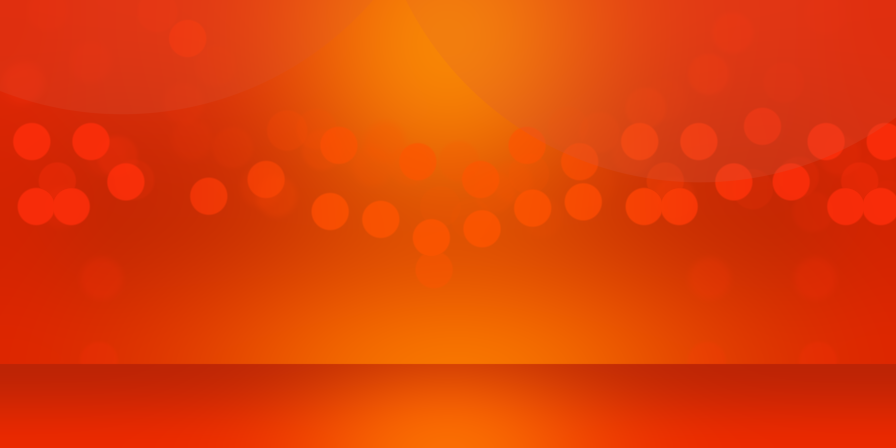
Write a Shadertoy shader that draws this background.

```glsl
float hash(float n) { return fract(sin(n * 91.7 + 3.1) * 4375.5); }

float glow(vec2 p, vec2 center, vec2 size) {
    vec2 d = (p - center) / size;
    return exp(-dot(d, d));
}

float disc(vec2 p, vec2 center, float radius, float blur) {
    float edge = blur + 0.75 / iResolution.y;
    return 1.0 - smoothstep(-edge, edge, length(p - center) - radius);
}

float bokeh(vec2 p, vec2 center) { return disc(p, center, 0.0415, 0.001); }

// Cluster of mirrored pairs and single lights
float cluster(vec2 p) {
    float upper = bokeh(vec2(abs(p.x - 0.137), p.y), vec2(0.066, 0.684));
    float lower = bokeh(vec2(abs(p.x - 0.12), p.y), vec2(0.039, 0.539));
    float bright = max(max(upper, lower), bokeh(p, vec2(0.281, 0.594)));
    float faint = 0.35 * bokeh(p, vec2(0.128, 0.596));
    faint += 0.2 * disc(p, vec2(0.227, 0.378), 0.046, 0.012);
    faint += 0.2 * disc(p, vec2(0.221, 0.195), 0.042, 0.004);
    return max(0.82 * bright, faint);
}

// Two wavy strings of lights across the middle
float strings(vec2 p) {
    float light = 0.0;
    for (int k = 0; k < 6; k++) {
        float i = float(k), dip = i - 2.3, bend = sin(i * 0.628);
        vec2 low = vec2(0.737 + 0.113 * i, 0.53 - 0.073 * exp(-dip * dip / 1.5) + 0.004 * i);
        vec2 high = vec2(0.594 + 0.14 * i + 0.065 * bend * bend, 0.638 - 0.044 * cos(2.094 * i + 0.5));
        light = max(light, 0.8 * bokeh(p, low));
        light = max(light, 0.65 * bokeh(p, high));
    }
    return light;
}

// Dim lights, denser in the middle band and the upper corners
float scatter(vec2 p) {
    float light = 0.0;
    for (int k = 0; k < 48; k++) {
        float i = float(k), h = hash(i + 50.0);
        float x = 2.0 * (i + hash(i)) / 48.0;
        float side = smoothstep(0.3, 0.7, abs(x - 1.0));
        float y = mix(0.5, mix(0.72, 1.0, side), h);
        float alpha = mix(0.05, 0.24, hash(i + 120.0));
        float spot = disc(p, vec2(x, y), 0.045, 0.014 * hash(i + 200.0));
        light += alpha * spot * (1.0 - light);
    }
    return light;
}

vec3 wall(vec2 p) {
    float offside = abs(p.x - 1.0);

    // Red gradients and warm central glows
    vec3 col = vec3(0.77, 0.145, 0.01);
    col = mix(col, vec3(0.90, 0.19, 0.06), 0.9 * smoothstep(0.5, 1.0, p.y));
    col = mix(col, vec3(0.88, 0.15, 0.0), 0.7 * smoothstep(0.5, 0.2, p.y));
    col = mix(col, vec3(0.88, 0.13, 0.0), 0.5 * smoothstep(0.7, 1.0, offside));
    col = mix(col, vec3(0.97, 0.52, 0.02), glow(p, vec2(1.0, 0.9), vec2(0.36, 0.4)));
    col = mix(col, vec3(0.97, 0.46, 0.0), glow(p, vec2(1.02, 0.16), vec2(0.55, 0.28)));

    // Bokeh lights, more orange near the center
    float light = max(cluster(p), cluster(p - vec2(1.357, 0.0)));
    light = max(light, cluster(vec2(2.047 - p.x, p.y)));
    light = max(light, strings(p));
    light = max(light, 0.7 * bokeh(p, vec2(0.466, 0.562)));
    light = max(light, 0.55 * bokeh(p, vec2(0.419, 0.914)));
    light = max(light, 0.6 * bokeh(p, vec2(1.702, 0.718)));
    light = max(light, 0.45 * bokeh(p, vec2(0.969, 0.398)));
    vec3 lightColor = mix(vec3(1.0, 0.33, 0.0), vec3(1.0, 0.18, 0.04), smoothstep(0.1, 0.8, offside));
    col = mix(col, lightColor, scatter(p));
    col = mix(col, lightColor, light);

    // Large translucent circles
    float veil = disc(p, vec2(0.273, 1.487), 0.742, 0.0);
    veil = max(veil, disc(p, vec2(1.5625, 1.326), 0.733, 0.0));
    return mix(col, vec3(0.84, 0.34, 0.24), veil * mix(0.26, 0.14, smoothstep(0.6, 1.0, p.y)));
}

vec3 ground(vec2 p) {
    vec3 col = mix(vec3(0.92, 0.16, 0.0), vec3(0.74, 0.14, 0.02), smoothstep(0.0, 0.19, p.y));
    return mix(col, vec3(0.98, 0.43, 0.01), glow(p, vec2(1.0, -0.01), vec2(0.34, 0.21)));
}

void mainImage(out vec4 fragColor, in vec2 fragCoord) {
    vec2 p = fragCoord / iResolution.y;
    p.x += 1.0 - 0.5 * iResolution.x / iResolution.y;
    float edge = 0.75 / iResolution.y;
    float horizon = smoothstep(-edge, edge, p.y - 0.1875);
    fragColor = vec4(mix(ground(p), wall(p), horizon), 1.0);
}
```
